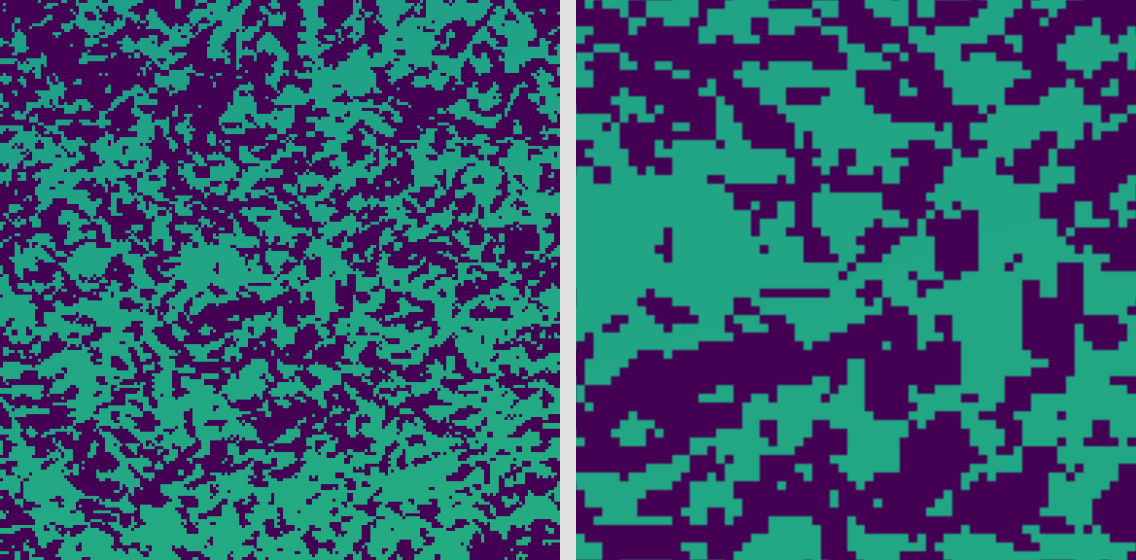
Left: the whole. Right: its middle third, enlarged.
This texture is drawn by a three.js fragment shader. Its source:

```glsl
// Draws a blocky two-tone maze of green blobs and purple worms, greener toward the lower right.
#define CELLS 192.0
#define SOFTNESS 0.2
#define FINE_PERIOD vec2(2.7, 2.2)
#define MID_PERIOD vec2(6.5, 5.0)
#define BROAD_PERIOD 17.0
#define GRAIN 0.22
#define WARP 5.0
#define GREEN_BIAS 0.035
#define TILT 0.17
#define PURPLE vec3(0.267, 0.004, 0.329)
#define GREEN_TOP vec3(0.120, 0.620, 0.535)
#define GREEN_BOTTOM vec3(0.143, 0.678, 0.505)

varying vec2 vUv;

float hash(vec2 p) {
  return fract(sin(dot(p, vec2(127.1, 311.7))) * 43758.5453);
}

// Smooth value noise, centred on zero
float noise(vec2 p) {
  vec2 i = floor(p);
  vec2 f = fract(p);
  f = f * f * (3.0 - 2.0 * f);
  float low = mix(hash(i), hash(i + vec2(1.0, 0.0)), f.x);
  float high = mix(hash(i + vec2(0.0, 1.0)), hash(i + vec2(1.0, 1.0)), f.x);
  return mix(low, high, f.y) - 0.5;
}

// 0 at the upper left, 1 at the lower right
float descent(vec2 uv) {
  return clamp(0.75 * (1.0 - uv.y) + 0.25 * uv.x, 0.0, 1.0);
}

// 1 for a green cell, 0 for a purple one
float cellMask(vec2 cell) {
  vec2 broad = cell / BROAD_PERIOD;
  vec2 bend = WARP * vec2(noise(broad * 1.6 + 31.0), noise(broad * 1.6 + 67.0));
  vec2 p = cell + bend;
  vec2 slanted = vec2(p.x + 0.5 * p.y, p.y - 0.5 * p.x);

  float field = noise(p / FINE_PERIOD + 11.0);
  field += 0.55 * noise(slanted / MID_PERIOD + 43.0);
  field += 0.35 * noise(broad + 89.0);
  field += GRAIN * (hash(cell + 7.0) - 0.5);
  field += GREEN_BIAS + TILT * (descent(cell / CELLS) - 0.5);
  return step(0.0, field);
}

void main() {
  // Blend the four nearest cells across a narrow soft border
  vec2 p = vUv * CELLS - 0.5;
  vec2 cell = floor(p);
  vec2 edge = smoothstep(0.5 - SOFTNESS, 0.5 + SOFTNESS, fract(p));
  float low = mix(cellMask(cell), cellMask(cell + vec2(1.0, 0.0)), edge.x);
  float high = mix(cellMask(cell + vec2(0.0, 1.0)), cellMask(cell + vec2(1.0, 1.0)), edge.x);
  float mask = mix(low, high, edge.y);

  vec3 green = mix(GREEN_TOP, GREEN_BOTTOM, descent(vUv));
  gl_FragColor = vec4(mix(PURPLE, green, mask), 1.0);
}
```
